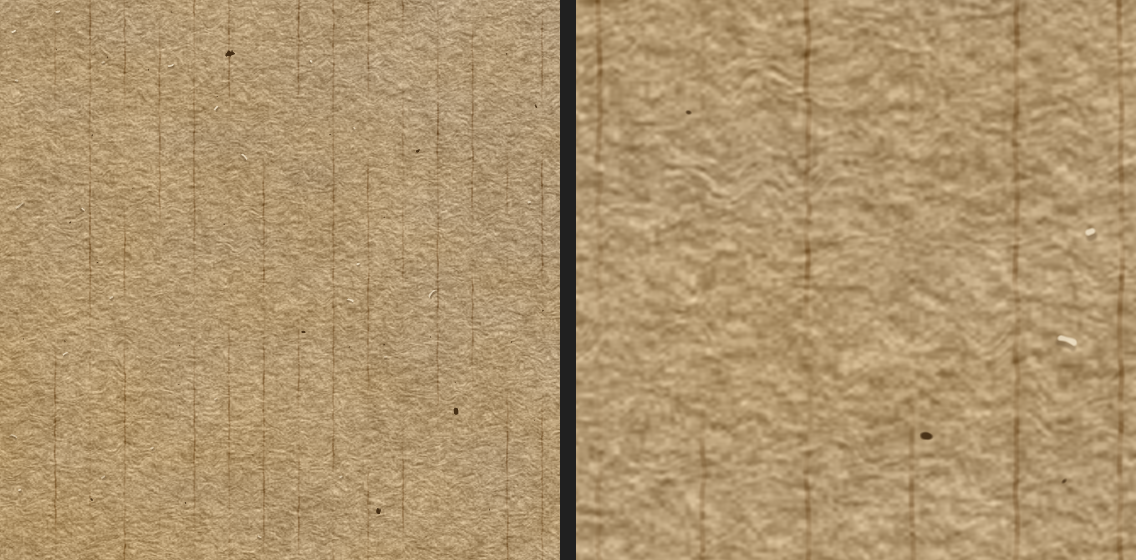
Left: the whole. Right: its middle third, enlarged.
A WebGL 2 fragment shader for this texture:

```glsl
#version 300 es
precision highp float;
// Recycled brown cardboard: fine side-lit paper grain drawn as embossed value noise,
// faint broken vertical flute lines at an even pitch, and scattered dark specks
// and pale curved fibres placed by hashed grid cells.

#define BASE_COLOR vec3(0.697, 0.595, 0.443)
#define SPECK_COLOR vec3(0.25, 0.16, 0.06)
#define FIBRE_COLOR vec3(0.95, 0.90, 0.80)
#define RELIEF 0.150
#define MOTTLE 0.105
#define TOOTH 0.125
#define FLUTE_PITCH 0.0621
#define FLUTE_START 0.0365
#define FLUTE_DARKNESS 0.15
#define SPECK_SHARE 0.23
#define FIBRE_SHARE 0.20

uniform vec2 u_resolution;
out vec4 fragColor;

float hash(vec2 cell, float seed) {
    uvec3 v = uvec3(ivec3(vec3(cell, seed))) * uvec3(1597334673u, 3812015801u, 2798796415u);
    uint h = v.x ^ v.y ^ v.z;
    h = (h ^ (h >> 16)) * 2146121005u;
    h = (h ^ (h >> 15)) * 2221713035u;
    return float((h ^ (h >> 16)) >> 8) / 16777216.0;
}

float noise(vec2 p, float seed) {
    vec2 i = floor(p), f = fract(p);
    f = f * f * (3.0 - 2.0 * f);
    return mix(mix(hash(i, seed), hash(i + vec2(1, 0), seed), f.x),
               mix(hash(i + vec2(0, 1), seed), hash(i + vec2(1, 1), seed), f.x), f.y);
}

// Height of the paper surface, stretched sideways.
float height(vec2 p) {
    return 0.65 * noise(p * vec2(125, 215), 1.0) + 0.35 * noise(p * vec2(230, 370), 2.0);
}

// Brightness offset of the bare paper, lit from above.
float grain(vec2 uv) {
    vec2 warp = vec2(noise(uv * 45.0, 3.0), noise(uv * 45.0, 4.0)) - 0.5;
    vec2 p = uv + warp * 0.012;
    float relief = height(p) - height(p + vec2(0.0012, 0.0036));
    float mottle = noise(p * vec2(70, 120), 5.0) - 0.5;
    float tooth = noise(uv * vec2(330, 410), 6.0) - 0.5;
    float cloud = noise(uv * vec2(7, 12), 7.0) - 0.5;
    return RELIEF * relief * 1.25 + MOTTLE * mottle + TOOTH * tooth + 0.035 * cloud;
}

// Strength of the broken vertical flute lines.
float flutes(vec2 uv) {
    float x = (uv.x - FLUTE_START) / FLUTE_PITCH + 0.5;
    float id = floor(x);
    float wobble = (noise(vec2(id * 3.0, uv.y * 70.0), 8.0) - 0.5) * 0.0022;
    float d = abs((fract(x) - 0.5) * FLUTE_PITCH + wobble);
    float runs = smoothstep(0.32, 0.75, noise(vec2(id * 5.0, uv.y * 9.0), 9.0));
    float breaks = noise(vec2(id * 7.0, uv.y * 85.0), 10.0);
    float core = 1.0 - smoothstep(0.0004, 0.0026, d);
    float halo = exp(-d * d / 0.00002);
    return core * (0.12 + runs * 0.9) * (0.25 + 0.75 * breaks) + 0.12 * halo * runs;
}

// Offset from the jittered centre of the grid cell, turned by an angle.
vec2 scatter(vec2 uv, float cells, float seed, float turn, out vec2 cell) {
    cell = floor(uv * cells);
    vec2 centre = 0.2 + 0.6 * vec2(hash(cell, seed), hash(cell, seed + 1.0));
    vec2 q = (fract(uv * cells) - centre) / cells;
    float a = (hash(cell, seed + 2.0) - 0.5) * turn;
    return mat2(cos(a), -sin(a), sin(a), cos(a)) * q;
}

float speck(vec2 uv, float blur) {
    vec2 cell;
    vec2 q = scatter(uv, 14.0, 20.0, 6.2, cell);
    float size = hash(cell, 24.0);
    float radius = mix(0.0011, 0.0062, pow(size, 7.0));
    float ragged = (noise(uv * 260.0, 25.0) - 0.5) * radius * 0.9;
    float d = length(q * vec2(0.8, 1.25)) - radius + ragged;
    float present = step(hash(cell, 23.0), SPECK_SHARE);
    return present * mix(0.55, 0.97, size) * (1.0 - smoothstep(-blur, blur, d));
}

// Pale fibre in x, the shadow under it in y.
vec2 fibre(vec2 uv, float blur) {
    vec2 cell;
    vec2 q = scatter(uv, 12.0, 30.0, 1.8, cell);
    float size = hash(cell, 34.0);
    float halfLength = mix(0.001, 0.0075, size * size);
    q.y += (hash(cell, 35.0) - 0.5) * 90.0 * q.x * q.x;
    q.x -= clamp(q.x, -halfLength, halfLength);
    float width = 0.0009 + 0.0011 * noise(uv * 200.0, 36.0);
    float present = step(hash(cell, 33.0), FIBRE_SHARE);
    float lit = 1.0 - smoothstep(-blur, blur, length(q) - width);
    float shade = 1.0 - smoothstep(-blur, blur * 2.0, length(q + vec2(0, 0.0032)) - width);
    return present * vec2(lit * mix(0.5, 0.95, hash(cell, 37.0)), shade * 0.3);
}

void main() {
    vec2 uv = gl_FragCoord.xy / u_resolution.y;
    float blur = max(0.0009, 0.6 / u_resolution.y);

    // Paper, slightly greyer toward the upper right
    vec3 color = BASE_COLOR + grain(uv) * vec3(1.0, 1.04, 1.05);
    float grey = 0.5 * (uv.x + uv.y) - 0.5 + 0.5 * (noise(uv * vec2(9, 16), 11.0) - 0.5);
    color += grey * vec3(-0.012, 0.008, 0.05);

    // Flute lines, then specks and fibres
    color -= FLUTE_DARKNESS * flutes(uv) * vec3(0.85, 1.0, 1.05);
    color = mix(color, SPECK_COLOR, speck(uv, blur));
    vec2 f = fibre(uv, blur);
    color = mix(color, SPECK_COLOR, f.y * (1.0 - f.x));
    color = mix(color, FIBRE_COLOR, f.x);

    fragColor = vec4(clamp(color, 0.0, 1.0), 1.0);
}
```
